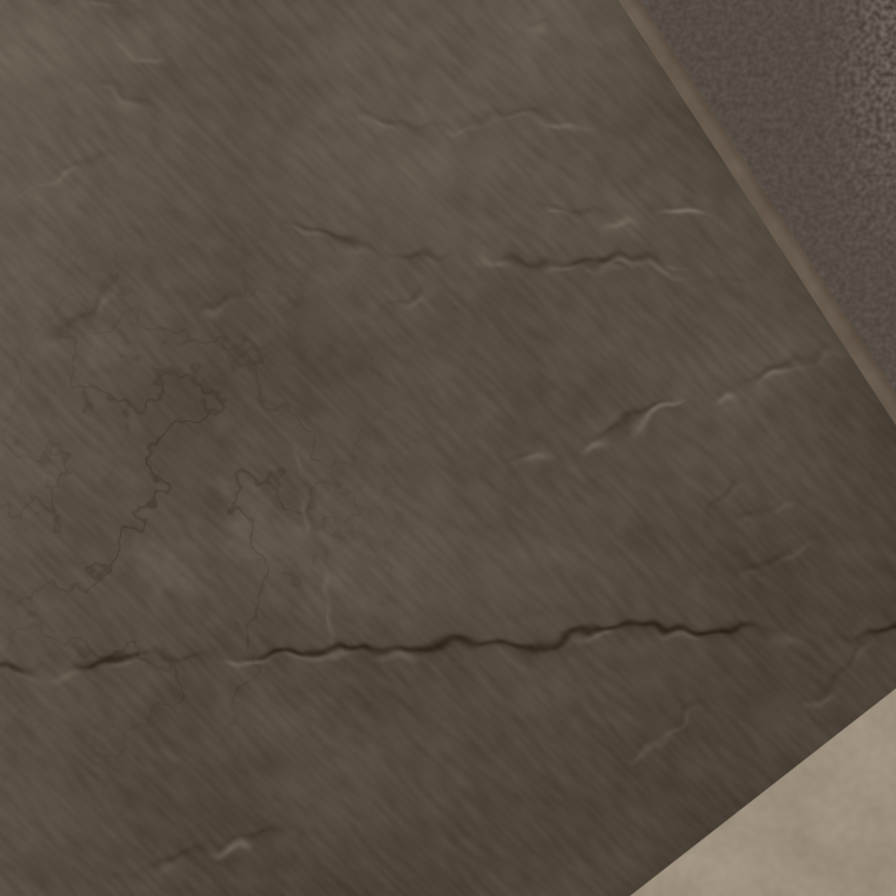
Reproduce this texture procedurally as a Shadertoy shader.

```glsl
// Brown slate slab with diagonal brushing, broken pale veins and dark cracks,
// overlapped by a grainy bevelled tile (upper right) and a beige tile (lower right).
// Layers of gradient noise set the tone; veins are segments bent by noise.

const vec3 SLATE = vec3(0.345, 0.305, 0.262);
const vec3 SLATE_TINT = vec3(1.0, 0.98, 0.94);
const vec3 GRAIN_TILE = vec3(0.335, 0.302, 0.272);
const vec3 BEVEL = vec3(0.405, 0.355, 0.305);
const vec3 BEIGE = vec3(0.61, 0.56, 0.49);

const float CLOUD_AMOUNT = 0.075;
const float BRUSH_AMOUNT = 0.034;
const float PALE_AMOUNT = 0.125;
const float DARK_AMOUNT = 0.095;
const float VEIN_WIDTH = 0.0042;
const float BEVEL_WIDTH = 0.020;

// Tile edges: a point on the edge, and the normal pointing into the tile
const vec2 GRAIN_POINT = vec2(0.690, 1.0), GRAIN_NORMAL = vec2(0.838, 0.547);
const vec2 BEIGE_POINT = vec2(0.703, 0.0), BEIGE_NORMAL = vec2(0.615, -0.788);

// Main veins: start and end, then strength of the pale and dark parts
const int VEIN_COUNT = 7;
const vec4 VEINS[VEIN_COUNT] = vec4[VEIN_COUNT](
    vec4(-0.20, 0.245, 1.25, 0.305), vec4(0.26, 0.735, 0.86, 0.675),
    vec4(0.55, 0.465, 0.96, 0.615), vec4(0.38, 0.870, 0.68, 0.845),
    vec4(0.58, 0.760, 0.82, 0.750), vec4(0.11, 0.005, 0.34, 0.075),
    vec4(0.32, 0.520, 0.38, 0.260));
const vec2 VEIN_POWER[VEIN_COUNT] = vec2[VEIN_COUNT](
    vec2(0.50, 1.25), vec2(0.60, 0.65), vec2(1.10, 0.60), vec2(0.50, 0.35),
    vec2(0.75, 0.40), vec2(0.80, 0.45), vec2(0.65, 0.30));
const int MINOR_COUNT = 18;

float hash(vec2 p) {
    vec3 q = fract(vec3(p.xyx) * 0.1031);
    q += dot(q, q.yzx + 33.33);
    return fract((q.x + q.y) * q.z);
}

float cornerSlope(vec2 cell, vec2 offset) {
    float angle = 6.2832 * hash(cell + 57.0);
    return dot(vec2(cos(angle), sin(angle)), offset);
}

float gradientNoise(vec2 p) {
    vec2 i = floor(p), f = p - i;
    vec2 u = f * f * f * (f * (f * 6.0 - 15.0) + 10.0);
    vec2 e = vec2(1.0, 0.0);
    float low = mix(cornerSlope(i, f), cornerSlope(i + e, f - e), u.x);
    float high = mix(cornerSlope(i + e.yx, f - e.yx), cornerSlope(i + 1.0, f - 1.0), u.x);
    return mix(low, high, u.y);
}

float fbm(vec2 p) {
    float sum = 0.0, amplitude = 0.6;
    for (int i = 0; i < 5; i++) {
        sum += amplitude * gradientNoise(p);
        p = mat2(1.6, 1.2, -1.2, 1.6) * p + 7.3;
        amplitude *= 0.55;
    }
    return sum;
}

// Pale (x) and dark (y) coverage of a wandering, broken vein from a to b
vec2 vein(vec2 p, vec2 a, vec2 b, float seed) {
    float len = distance(a, b);
    vec2 dir = (b - a) / len;
    float along = dot(p - a, dir), t = along / len;
    float d = dot(p - a, vec2(-dir.y, dir.x));
    d += 0.030 * gradientNoise(vec2(along * 8.0, seed)) + 0.014 * gradientNoise(p * 34.0 + seed);
    float ends = smoothstep(0.0, 0.2, t) * (1.0 - smoothstep(0.8, 1.0, t));
    float paleGaps = smoothstep(-0.15, 0.4, gradientNoise(vec2(along * 19.0, d * 45.0 + seed)));
    float darkGaps = smoothstep(-0.35, 0.25, gradientNoise(vec2(along * 13.0, seed + 4.4)));
    float pale = exp(-pow(abs(d) / VEIN_WIDTH, 2.0)) + 0.22 * exp(-abs(d) * 60.0);
    float dark = exp(-pow(abs(d - 0.007) / VEIN_WIDTH, 2.0)) + 0.15 * exp(-abs(d) * 70.0);
    return ends * vec2(pale * paleGaps, dark * darkGaps);
}

vec3 slate(vec2 p) {
    // Clouds, broad light falloff and diagonal brushing
    vec2 brushed = vec2(p.x - p.y, p.x + p.y) * 0.7071;
    float tone = CLOUD_AMOUNT * fbm(p * vec2(3.2, 4.6) + 2.7);
    tone += 0.055 * (p.y - 0.5) - 0.035 * (p.x - 0.4);
    tone += BRUSH_AMOUNT * gradientNoise(brushed * vec2(24.0, 135.0));
    tone += 0.025 * fbm(p * 38.0);

    // Main veins, then scattered minor ones
    vec2 veins = vec2(0.0);
    for (int i = 0; i < VEIN_COUNT; i++)
        veins += VEIN_POWER[i] * vein(p, VEINS[i].xy, VEINS[i].zw, float(i) * 5.37 + 0.4);
    for (int i = 0; i < MINOR_COUNT; i++) {
        float k = float(i);
        vec2 center = vec2(hash(vec2(k, 1.0)), hash(vec2(k, 2.0)));
        float angle = mix(-0.5, 0.9, hash(vec2(k, 3.0)));
        vec2 reach = mix(0.03, 0.09, hash(vec2(k, 4.0))) * vec2(cos(angle), sin(angle));
        veins += vec2(0.35, 0.28) * vein(p, center - reach, center + reach, k * 3.71 + 0.6);
    }

    // Web of fine cracks and pale flakes on the left
    vec2 fromWeb = (p - vec2(0.19, 0.43)) / vec2(0.20, 0.23);
    float web = exp(-dot(fromWeb, fromWeb));
    float ridge = abs(fbm(p * 7.0 + 11.0));
    veins.y += 0.55 * web * (1.0 - smoothstep(0.0, 0.035, ridge));
    veins.x += 0.38 * web * smoothstep(0.02, 0.4, fbm(p * 9.0 + 21.0));

    tone += PALE_AMOUNT * veins.x - DARK_AMOUNT * veins.y;
    return SLATE + tone * SLATE_TINT;
}

void mainImage(out vec4 fragColor, in vec2 fragCoord) {
    vec2 uv = fragCoord / iResolution.y;
    float edge = 1.0 / iResolution.y;
    float intoGrain = dot(uv - GRAIN_POINT, GRAIN_NORMAL);
    float intoBeige = dot(uv - BEIGE_POINT, BEIGE_NORMAL);

    // Slate with soft contact shadows along both tiles
    vec3 color = slate(uv);
    color *= 1.0 - 0.14 * exp(min(intoGrain, 0.0) * 35.0) - 0.10 * exp(min(intoBeige, 0.0) * 40.0);

    // Grainy tile, glinting towards the right, with its bevel
    float grain = gradientNoise(uv * 175.0) + 0.6 * gradientNoise(uv * 90.0);
    float glint = smoothstep(0.90, 1.02, uv.x) * smoothstep(0.65, 0.95, uv.y);
    vec3 grainTile = GRAIN_TILE + grain * (0.045 + 0.10 * glint) + 0.04 * glint;
    vec3 bevel = BEVEL + 0.05 * fbm(uv * 25.0) - 0.05 * smoothstep(0.4, 1.0, intoGrain / BEVEL_WIDTH);
    grainTile = mix(bevel, grainTile, smoothstep(-edge, edge, intoGrain - BEVEL_WIDTH));
    color = mix(color, grainTile, smoothstep(-edge, edge, intoGrain));

    // Beige tile
    vec3 beige = BEIGE + 0.07 * fbm(uv * 13.0 + 5.0) + 0.02 * gradientNoise(uv * 90.0);
    color = mix(color, beige, smoothstep(-edge, edge, intoBeige));

    fragColor = vec4(clamp(color, 0.0, 1.0), 1.0);
}
```
